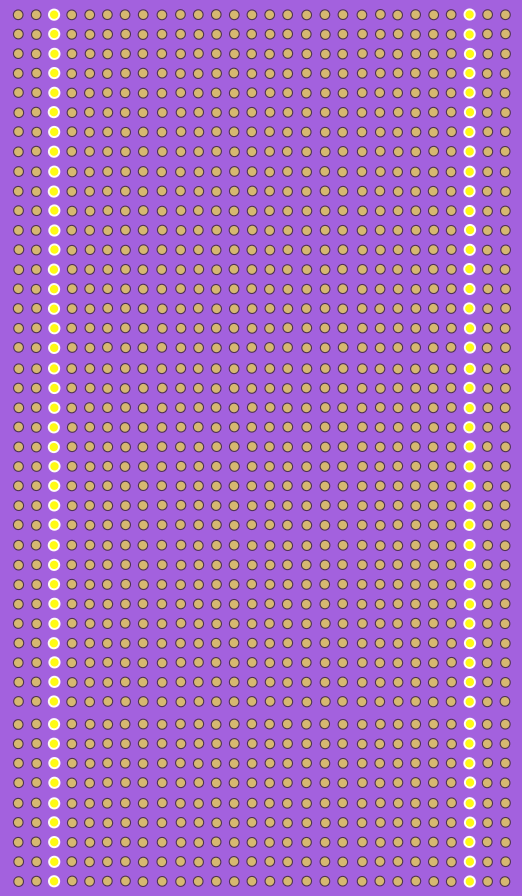
Write a Shadertoy shader that draws this pattern.

```glsl
// Violet sheet with a 28 by 45 grid of outlined tan dots and two glowing columns.
// Each point finds its nearest dot; the grid pitch widens slightly at a few seams,
// and a hash nudges every dot a little. Distances give smooth disc edges.

const vec2 SHEET = vec2(448.0, 768.0);        // drawing units across and down
const vec2 COUNT = vec2(28.0, 45.0);
const vec2 FIRST_DOT = vec2(15.9, 12.6);      // measured from the upper left
const vec2 STEP = vec2(15.28, 16.75);         // pitch between seams
const vec2 MEAN_PITCH = vec2(15.48, 16.88);   // pitch with seams included
const float JITTER = 0.6;

const float DOT_RADIUS = 4.6;
const float OUTLINE_WIDTH = 0.95;
const float HALO_RADIUS = 5.2;
const float LAMP_RADIUS = 3.55;
const float LAMP_INSET = 2.0;                 // lit columns, counted from each side

const vec3 VIOLET = vec3(0.64, 0.38, 0.87);
const vec3 TAN = vec3(0.84, 0.72, 0.44);
const vec3 OUTLINE = vec3(0.31, 0.20, 0.32);
const vec3 HALO = vec3(1.0, 0.99, 0.96);
const vec3 LAMP = vec3(1.0, 0.98, 0.08);

// Seams: index of the first dot past the seam, extra gap
const vec2 COLUMN_SEAMS[6] = vec2[6](
    vec2(8.0, 0.9), vec2(9.0, 0.8), vec2(16.0, 1.0),
    vec2(17.0, 0.6), vec2(19.0, 1.4), vec2(25.0, 0.5));
const vec2 ROW_SEAMS[5] = vec2[5](
    vec2(8.0, 0.6), vec2(18.0, 1.3), vec2(27.0, 0.7),
    vec2(36.0, 2.5), vec2(40.0, 0.7));

float hash(vec2 p) {
    return fract(sin(dot(p, vec2(127.1, 311.7))) * 43758.5453);
}

vec2 seamShift(vec2 id) {
    vec2 shift = vec2(0.0);
    for (int i = 0; i < 6; i++)
        shift.x += COLUMN_SEAMS[i].y * step(COLUMN_SEAMS[i].x - 0.5, id.x);
    for (int i = 0; i < 5; i++)
        shift.y += ROW_SEAMS[i].y * step(ROW_SEAMS[i].x - 0.5, id.y);
    return shift;
}

vec2 dotCenter(vec2 id) {
    vec2 nudge = vec2(hash(id), hash(id + 57.0)) - 0.5;
    return FIRST_DOT + STEP * id + seamShift(id) + JITTER * nudge;
}

// Coverage of a disc, softened over one pixel
float disc(float dist, float radius, float pixel) {
    return clamp(0.5 + (radius - dist) / pixel, 0.0, 1.0);
}

void mainImage(out vec4 fragColor, in vec2 fragCoord) {
    vec2 uv = fragCoord / iResolution.xy;
    vec2 p = vec2(uv.x, 1.0 - uv.y) * SHEET;
    float pixel = SHEET.y / iResolution.y;

    // Nearest dot
    vec2 id = floor((p - FIRST_DOT) / MEAN_PITCH + 0.5);
    id = clamp(id, vec2(0.0), COUNT - 1.0);
    float dist = length(p - dotCenter(id));

    // Lit columns mirror each other
    float fromSide = min(id.x, COUNT.x - 1.0 - id.x);
    bool lit = abs(fromSide - LAMP_INSET) < 0.5;

    // Rim first, then the filled centre
    float rimRadius = lit ? HALO_RADIUS : DOT_RADIUS;
    float fillRadius = lit ? LAMP_RADIUS : DOT_RADIUS - OUTLINE_WIDTH;
    vec3 color = mix(VIOLET, lit ? HALO : OUTLINE, disc(dist, rimRadius, pixel));
    color = mix(color, lit ? LAMP : TAN, disc(dist, fillRadius, pixel));

    fragColor = vec4(color, 1.0);
}
```
